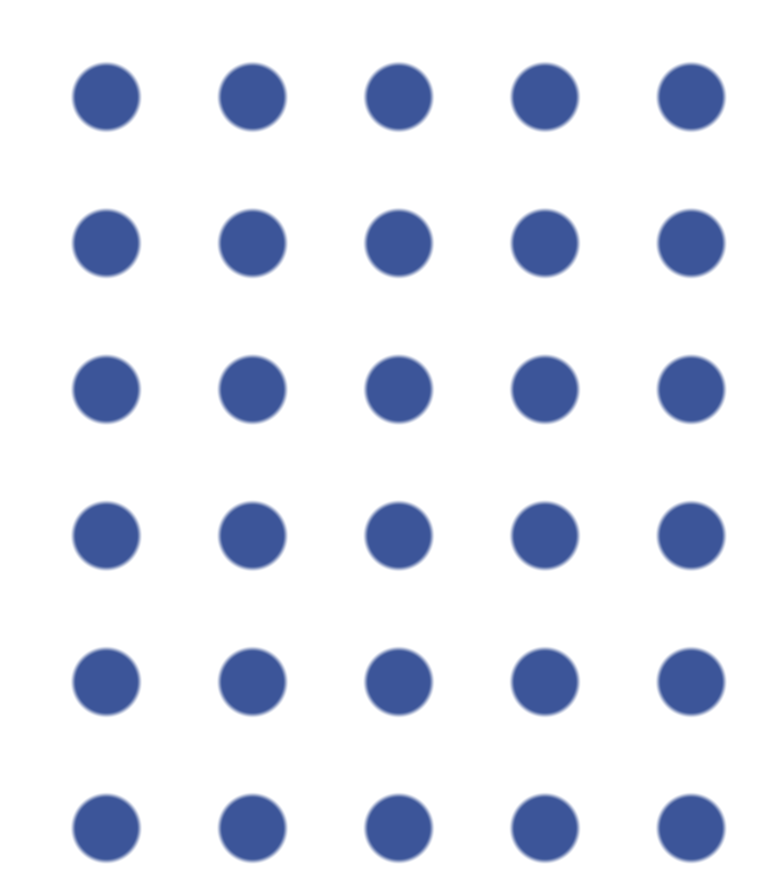
Give the GLSL for this pattern, as a Shadertoy shader.

```glsl
#define GRID vec2(5.0, 6.0)
#define PITCH 0.1632
#define FIRST_DOT vec2(0.1187, 0.0757)
#define RADIUS 0.0371
#define SOFTNESS 0.0036
#define PAPER vec3(1.0)
#define INK vec3(0.235, 0.335, 0.600)

// Signed distance to the nearest dot of the finite grid
float dotGridDistance(vec2 p) {
    vec2 cell = clamp(round((p - FIRST_DOT) / PITCH), vec2(0.0), GRID - 1.0);
    return length(p - FIRST_DOT - cell * PITCH) - RADIUS;
}

void mainImage(out vec4 fragColor, in vec2 fragCoord) {
    // Canvas height is one unit
    vec2 p = fragCoord / iResolution.y;

    // Soft printed edge, never thinner than a pixel
    float edge = max(SOFTNESS, 0.75 / iResolution.y);
    float coverage = 1.0 - smoothstep(-edge, edge, dotGridDistance(p));

    fragColor = vec4(mix(PAPER, INK, coverage), 1.0);
}
```
